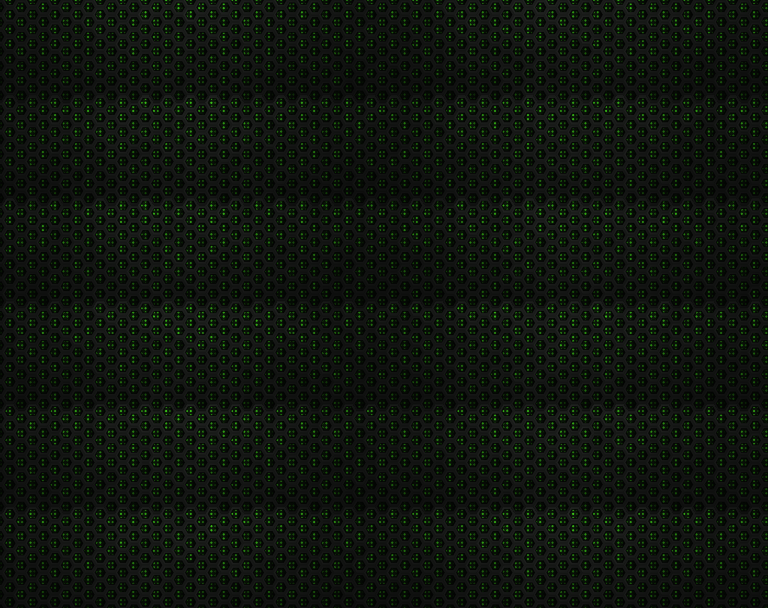
A WebGL 2 fragment shader for this pattern:

```glsl
#version 300 es
precision highp float;
uniform vec2 u_resolution;
out vec4 fragColor;

// Layout, measured in column spacings
const float COLUMNS = 68.0;
const float ROW_PITCH = 1.30;
const vec2 GRID_ORIGIN = vec2(0.886, 0.0);
const float HOLE_APOTHEM = 0.42;
const float RIM_OFFSET = 0.085;
const float RIM_WIDTH = 0.04;
const float LED_PITCH = 0.364;
const float LED_RADIUS = 0.095;
const vec2 LED_ORIGIN = vec2(0.70, 0.18);

// Lighting
const float BAND_ROWS = 7.0;
const float BAND_LEAD = 0.30;
const float BAND_FADE = 0.42;
const float LAMP_FADE = 0.58;
const float SIDE_FADE = 0.17;
const float CELL_WEAR = 0.16;
const float LAMP_WEAR = 0.40;

// Colours
const vec3 PLATE = vec3(0.104, 0.112, 0.104);
const vec3 RIM = vec3(0.140, 0.148, 0.138);
const vec3 HOLE = vec3(0.010, 0.015, 0.010);
const vec3 GLOW = vec3(0.055, 0.125, 0.040);
const vec3 LED = vec3(0.150, 0.560, 0.045);

const float TAU = 6.28319;

float hash21(vec2 p) {
    vec3 q = fract(p.xyx * vec3(0.1031, 0.1030, 0.0973));
    q += dot(q, q.yzx + 33.33);
    return fract((q.x + q.y) * q.z);
}

// Offset from the nearest point of a staggered grid
vec2 nearestCell(vec2 p) {
    vec2 period = vec2(2.0, ROW_PITCH);
    vec2 a = p - period * round(p / period);
    vec2 shifted = p - 0.5 * period;
    vec2 b = shifted - period * round(shifted / period);
    return dot(a, a) < dot(b, b) ? a : b;
}

// Hexagon with flat top and bottom
float hexagon(vec2 p, float apothem) {
    p = abs(p);
    return max(p.y, dot(p, vec2(0.866025, 0.5))) - apothem;
}

void main() {
    float unitsPerPixel = COLUMNS / u_resolution.x;
    float aa = 0.55 * unitsPerPixel;
    vec2 fromTop = vec2(gl_FragCoord.x, u_resolution.y - gl_FragCoord.y);
    vec2 p = fromTop * unitsPerPixel;

    // Staggered cells
    vec2 gridPos = p - GRID_ORIGIN;
    vec2 cell = nearestCell(gridPos);
    vec2 cellId = round((gridPos - cell) / vec2(1.0, 0.5 * ROW_PITCH));
    float wear = 1.0 + CELL_WEAR * (hash21(cellId + 50.0) - 0.5);
    float lampWear = 1.0 + LAMP_WEAR * (hash21(cellId + 117.0) - 0.5);
    float edge = hexagon(cell, HOLE_APOTHEM);
    float hole = 1.0 - smoothstep(-aa, aa, edge);

    // Bands stepping cell by cell down the panel, and a slow swell across it
    float band = fract((p.y - cell.y + BAND_LEAD) / (BAND_ROWS * ROW_PITCH));
    float swell = cos(TAU * 2.0 * (p.x / COLUMNS - 0.23));
    float side = 1.0 - SIDE_FADE + SIDE_FADE * swell;
    float light = (1.0 - BAND_FADE * band) * side;

    // Plate with a thin rim, lit from the left
    float rim = 1.0 - smoothstep(0.0, RIM_WIDTH + aa, abs(edge - RIM_OFFSET));
    float rimLight = 0.60 - 0.40 * clamp(cell.x * 2.0, -1.0, 1.0);
    vec3 plate = mix(PLATE, RIM, rim * rimLight) * mix(1.0, light, 0.85);

    // Fine lamp screen seen through the holes
    vec2 ledPos = (fract((p - LED_ORIGIN) / LED_PITCH) - 0.5) * LED_PITCH;
    float lamp = 1.0 - smoothstep(LED_RADIUS - aa, LED_RADIUS + aa, length(ledPos));
    float exposure = 1.0 - smoothstep(-0.08, 0.40, cell.x);
    float depthShade = smoothstep(0.0, 0.16, -edge);
    float lampLight = (1.0 - LAMP_FADE * band) * mix(1.0, side, 0.7) * lampWear;
    vec3 inside = HOLE + GLOW * exposure * depthShade * lampLight * 0.6;
    inside += LED * lamp * exposure * depthShade * lampLight;

    fragColor = vec4(mix(plate, inside, hole) * wear, 1.0);
}
```
